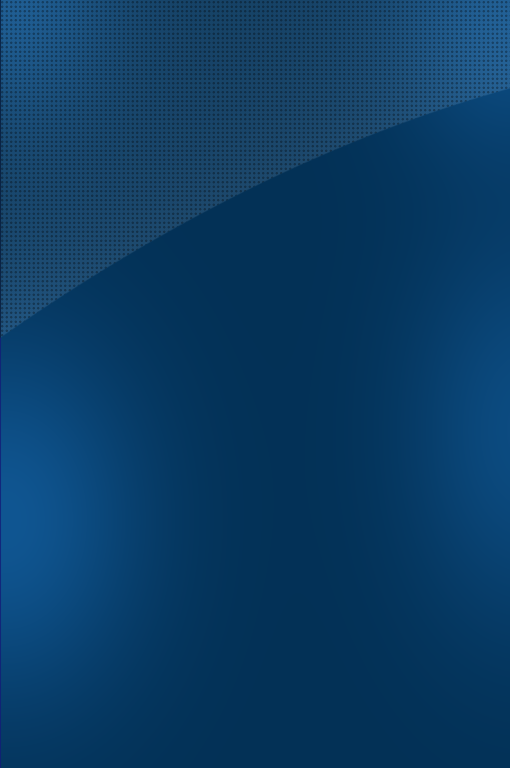
Give the GLSL for this background, as a Shadertoy shader.

```glsl
const vec3 DEEP_BLUE = vec3(0.010, 0.190, 0.335);
const vec3 GLOW_BLUE = vec3(0.050, 0.145, 0.235);
const vec3 PANEL_TINT = vec3(0.090, 0.082, 0.078);
const vec3 RIM_BLUE = vec3(0.070, 0.110, 0.470);
const vec3 RIM_DARK = vec3(0.020, 0.100, 0.230);

// Panel edge height as a quadratic: start, slope, bend
const vec3 ARC = vec3(0.560, 0.465, -0.140);
const float GRID_COLUMNS = 113.333;
const float DOT_RADIUS = 0.27;
const float DOT_DARKNESS = 0.32;
const float RIM_WIDTH = 0.0022;

// Soft elliptical light, one at its centre
float glow(vec2 p, vec2 centre, vec2 radius) {
    vec2 d = (p - centre) / radius;
    return exp(-dot(d, d));
}

// Signed vertical distance above the arc, corrected for its slope
float arcDistance(vec2 p, float aspect) {
    float height = ARC.x + p.x * (ARC.y + ARC.z * p.x);
    float slope = (ARC.y + 2.0 * ARC.z * p.x) * aspect;
    return (p.y - height) * aspect / sqrt(1.0 + slope * slope);
}

// Square lattice of round dots, anchored at the upper left
float dotGrid(vec2 q, float pixel) {
    vec2 cell = fract(q * GRID_COLUMNS) - 0.5;
    float soft = 0.5 * pixel * GRID_COLUMNS;
    return 1.0 - smoothstep(DOT_RADIUS - soft, DOT_RADIUS + soft, length(cell));
}

void mainImage(out vec4 fragColor, in vec2 fragCoord) {
    vec2 p = fragCoord / iResolution.xy;
    float aspect = iResolution.y / iResolution.x;
    float pixel = 1.0 / iResolution.x;

    // Side and corner lights
    float light = glow(p, vec2(0.01, 0.323), vec2(0.27, 0.24));
    light += 0.72 * glow(p, vec2(1.03, 0.440), vec2(0.23, 0.26));
    light += 0.75 * glow(p, vec2(1.00, 0.970), vec2(0.23, 0.17));
    light += 0.75 * glow(p, vec2(0.02, 1.000), vec2(0.20, 0.16));
    vec3 color = DEEP_BLUE + GLOW_BLUE * light;

    // Dotted panel, palest along its curved edge
    float edge = arcDistance(p, aspect);
    float panel = smoothstep(-pixel, pixel, edge);
    float sheen = 0.8 + 0.35 * exp(-max(edge, 0.0) * 6.0);
    vec3 panelColor = color + PANEL_TINT * sheen;
    vec2 gridPoint = vec2(p.x, (1.0 - p.y) * aspect);
    panelColor *= 1.0 - DOT_DARKNESS * dotGrid(gridPoint, pixel);
    color = mix(color, panelColor, panel);

    // Thin rim down the left side
    float rim = 1.0 - smoothstep(RIM_WIDTH - 0.5 * pixel, RIM_WIDTH + 0.5 * pixel, p.x);
    color = mix(color, mix(RIM_BLUE, RIM_DARK, panel), rim * 0.8);

    fragColor = vec4(color, 1.0);
}
```
